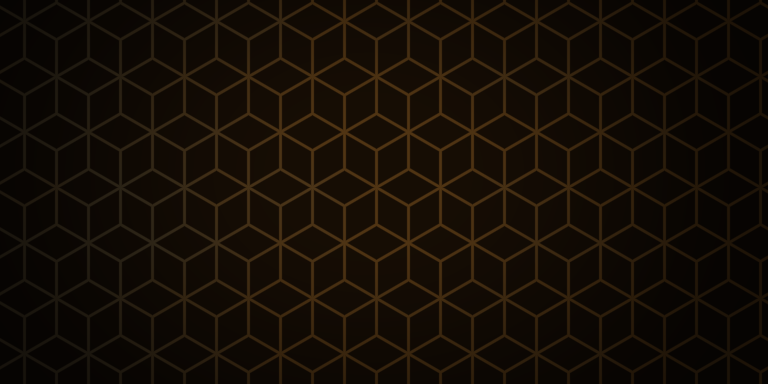
This pattern is drawn by a Shadertoy shader. Its source:

```glsl
// Dim bronze outline of a tumbling-block (rhombille) tiling on a dark vignetted ground.

#define REPEATS_DOWN 6.0                    // star spacings per canvas height
#define STAR_OFFSET vec2(-0.0195, 0.0117)   // a star node, from the canvas centre
#define LINE_WIDTH 0.0076                   // in canvas heights
#define LINE_SOFTNESS 0.0022
#define GROUND_CENTRE vec3(0.088, 0.052, 0.017)
#define GROUND_EDGE vec3(0.024, 0.014, 0.007)
#define LINE_BRONZE vec3(0.315, 0.205, 0.075)
#define LINE_OLIVE vec3(0.245, 0.200, 0.125)
#define LINE_EDGE_LIGHT 0.36                // line brightness left in the corners
#define TINT_SCALE 7.0

float hash(vec2 p) {
    return fract(sin(dot(p, vec2(127.1, 311.7))) * 43758.5453);
}

float valueNoise(vec2 p) {
    vec2 cell = floor(p);
    vec2 f = fract(p);
    f = f * f * (3.0 - 2.0 * f);
    float low = mix(hash(cell), hash(cell + vec2(1.0, 0.0)), f.x);
    float high = mix(hash(cell + vec2(0.0, 1.0)), hash(cell + vec2(1.0, 1.0)), f.x);
    return mix(low, high, f.y);
}

// Vector from the nearest node of a triangular lattice with unit spacing
vec2 fromNearestNode(vec2 p) {
    vec2 period = vec2(1.0, sqrt(3.0));
    vec2 a = mod(p + 0.5 * period, period) - 0.5 * period;
    vec2 b = mod(p, period) - 0.5 * period;
    return dot(a, a) < dot(b, b) ? a : b;
}

// Each node sends six arms to the corners of its hexagonal cell
float rhombilleDistance(vec2 p) {
    vec2 q = abs(fromNearestNode(p));
    return min(q.x, abs(0.5 * q.x - 0.5 * sqrt(3.0) * q.y));
}

void mainImage(out vec4 fragColor, in vec2 fragCoord) {
    // Height-based coordinates, centred
    vec2 uv = (fragCoord - 0.5 * iResolution.xy) / iResolution.y;

    // Line coverage
    float dist = rhombilleDistance((uv - STAR_OFFSET) * REPEATS_DOWN) / REPEATS_DOWN;
    float soft = max(LINE_SOFTNESS, 0.75 / iResolution.y);
    float line = 1.0 - smoothstep(-soft, soft, dist - 0.5 * LINE_WIDTH);

    // Light falls off from just above the centre, faster to the right
    vec2 lightPos = (uv - vec2(-0.04, 0.05)) * vec2(0.85, 1.1);
    float light = 1.0 - smoothstep(0.1, 1.0, length(lightPos));
    light *= 1.0 - 0.4 * smoothstep(0.6, 1.0, uv.x);

    // Olive on the left, bronze in the middle and right, with mottling
    float mottle = valueNoise(uv * TINT_SCALE + 20.0) - 0.5;
    float bronze = clamp(smoothstep(-0.85, 0.0, uv.x) + 0.5 * mottle, 0.0, 1.0);

    vec3 ground = mix(GROUND_EDGE, GROUND_CENTRE, light);
    vec3 stroke = mix(LINE_OLIVE, LINE_BRONZE, bronze) * mix(LINE_EDGE_LIGHT, 1.0, light);
    fragColor = vec4(mix(ground, stroke, line), 1.0);
}
```
